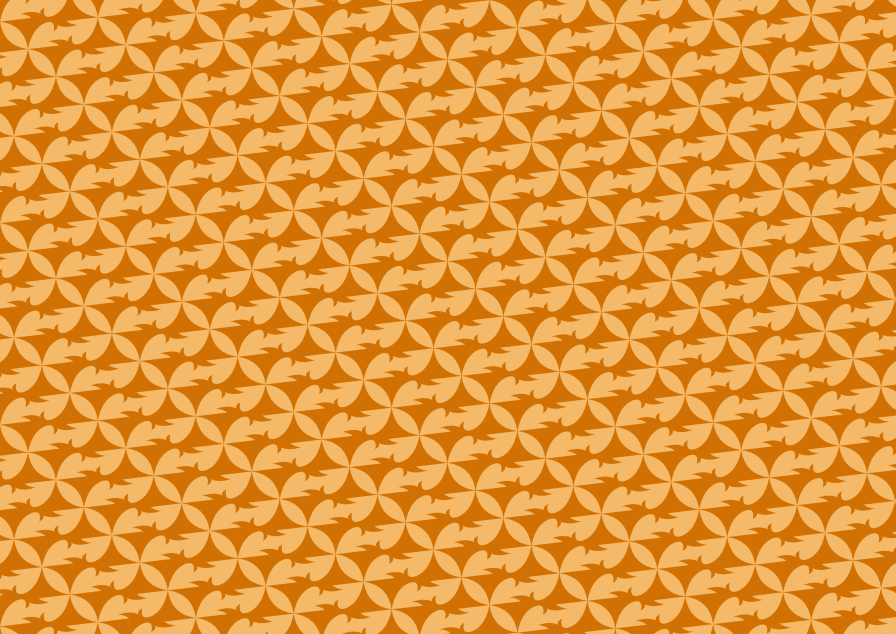
This pattern is drawn by a Shadertoy shader. Its source:

```glsl
const vec3 LIGHT_AMBER = vec3(0.96, 0.73, 0.41);
const vec3 DARK_ORANGE = vec3(0.82, 0.44, 0.01);

const float UNITS_HIGH = 816.0;               // pattern units per canvas height
const vec2 CELL_CENTRE = vec2(585.0, 406.0);  // centre of one motif
const vec2 STEP_DOWN = vec2(36.0, -35.5);     // along the chain of lenses
const vec2 STEP_ACROSS = vec2(90.0, 41.0);    // from one chain to the next
const int CURVES = 7;
const int PIECES = 8;                         // straight pieces per curve

// Half of the motif outline as joined quadratic curves: end, control, end, ...
// The other half is the same turned by 180 degrees.
const vec2 OUTLINE[15] = vec2[15](
    vec2(-63.0, -2.75), vec2(-31.7, -6.9),    // lens edge
    vec2(-27.0, -38.25), vec2(-22.0, -12.0),  // petal side
    vec2(-5.0, -4.5), vec2(9.0, 0.5),         // crest
    vec2(6.0, -15.0), vec2(12.0, -12.0),      // hook
    vec2(11.0, -7.5), vec2(22.0, -12.0),      // barb
    vec2(36.0, -7.0), vec2(27.0, -6.0),       // notch
    vec2(23.0, -2.0), vec2(43.0, 0.4),        // long edge
    vec2(63.0, 2.75));

vec2 curvePoint(int curve, float t) {
    vec2 start = OUTLINE[2 * curve];
    vec2 control = OUTLINE[2 * curve + 1];
    vec2 end = OUTLINE[2 * curve + 2];
    return mix(mix(start, control, t), mix(control, end, t), t);
}

float segmentDistance(vec2 p, vec2 a, vec2 b) {
    vec2 ap = p - a, ab = b - a;
    return length(ap - ab * clamp(dot(ap, ab) / dot(ab, ab), 0.0, 1.0));
}

bool crossesRay(vec2 p, vec2 a, vec2 b) {
    return (a.y > p.y) != (b.y > p.y)
        && p.x < a.x + (b.x - a.x) * (p.y - a.y) / (b.y - a.y);
}

// Signed distance to the motif, negative inside
float motifDistance(vec2 p) {
    float nearest = 1e5;
    float side = 1.0;
    for (int turn = 0; turn < 2; turn++) {
        float flip = turn == 0 ? 1.0 : -1.0;
        vec2 a = flip * OUTLINE[0];
        for (int curve = 0; curve < CURVES; curve++) {
            for (int piece = 1; piece <= PIECES; piece++) {
                vec2 b = flip * curvePoint(curve, float(piece) / float(PIECES));
                nearest = min(nearest, segmentDistance(p, a, b));
                if (crossesRay(p, a, b)) side = -side;
                a = b;
            }
        }
    }
    return side * nearest;
}

// Wrap a point into the slanted cell around its nearest motif
vec2 wrapToCell(vec2 p) {
    mat2 lattice = mat2(STEP_DOWN, STEP_ACROSS);
    vec2 cell = inverse(lattice) * (p - CELL_CENTRE);
    return lattice * (cell - floor(cell + 0.5));
}

void mainImage(out vec4 fragColor, in vec2 fragCoord) {
    float pixel = UNITS_HIGH / iResolution.y;
    float d = motifDistance(wrapToCell(fragCoord * pixel));
    float light = smoothstep(-0.7 * pixel, 0.7 * pixel, d);
    fragColor = vec4(mix(DARK_ORANGE, LIGHT_AMBER, light), 1.0);
}
```
